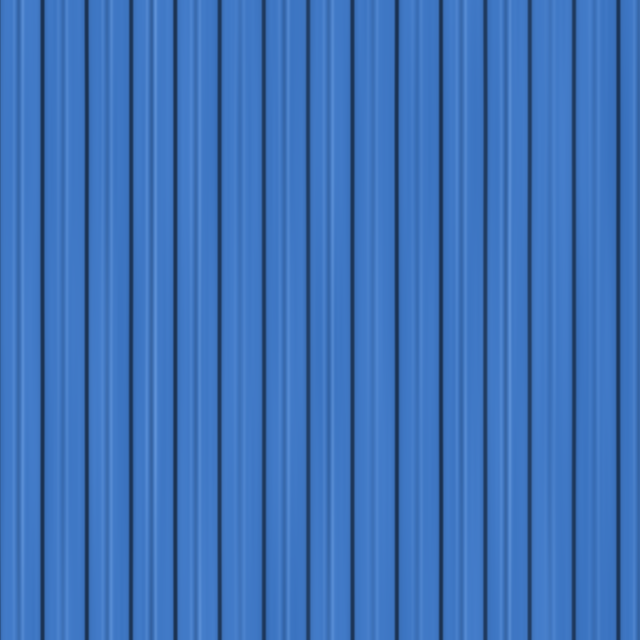
This texture is drawn by a WebGL 1 fragment shader. Its source:

```glsl
precision highp float;
// Blue painted ribbed metal sheet: vertical panels, dark seams and a small pressed rib in each.

uniform vec2 u_resolution;

float hash(vec2 p) {
  vec3 q = fract(vec3(p.xyx) * 0.1031);
  q += dot(q, q.yzx + 33.33);
  return fract((q.x + q.y) * q.z);
}

float noise(vec2 p) {
  vec2 i = floor(p), f = fract(p);
  f = f * f * (3.0 - 2.0 * f);
  return mix(mix(hash(i), hash(i + vec2(1, 0)), f.x),
             mix(hash(i + vec2(0, 1)), hash(i + vec2(1, 1)), f.x), f.y);
}

// Soft line of the given centre and spread
float ridge(float x, float centre, float spread) {
  float d = (x - centre) / spread;
  return exp(-d * d);
}

void main() {
  vec2 uv = gl_FragCoord.xy / u_resolution;

  // Panel coordinate: seams lie on whole numbers, with a slight waver
  float x = (uv.x - 0.0664) / 0.0692 + 1.0;
  x += 0.008 * (noise(vec2(floor(x + 0.5) * 7.0, uv.y * 5.0)) - 0.5);
  float panel = floor(x);
  float seam = floor(x + 0.5);
  float t = x - panel;
  float seamOffset = x - seam;

  // Paint, with faint panel tone and vertically drawn streaks
  vec3 color = vec3(0.25, 0.472, 0.775);
  float streak = noise(uv * vec2(210.0, 4.0)) - 0.5;
  float broad = noise(uv * vec2(42.0, 2.5) + 31.0) - 0.5;
  color += 0.018 * streak + 0.030 * broad;
  color += 0.016 * (hash(vec2(panel, 4.0)) - 0.5);

  // Pressed rib: shaded channel between a faint and a bright edge
  float strength = mix(0.35, 1.0, hash(vec2(panel, 9.0)));
  strength *= 0.85 + 0.3 * noise(vec2(panel * 5.0, uv.y * 6.0));
  color *= 1.0 - 0.18 * strength * ridge(t, 0.460, 0.050);
  color += vec3(0.10, 0.085, 0.06) * strength * ridge(t, 0.555, 0.038);
  color += vec3(0.06, 0.05, 0.035) * strength * ridge(t, 0.355, 0.035);

  // Seam: dark core with a wider soft shadow
  float depth = mix(0.42, 0.54, hash(vec2(seam, 2.0)));
  float core = 1.0 - smoothstep(0.012, 0.075, abs(seamOffset));
  color *= 1.0 - depth * core;
  color *= 1.0 - 0.11 * ridge(seamOffset, 0.01, 0.090);

  gl_FragColor = vec4(color, 1.0);
}
```
